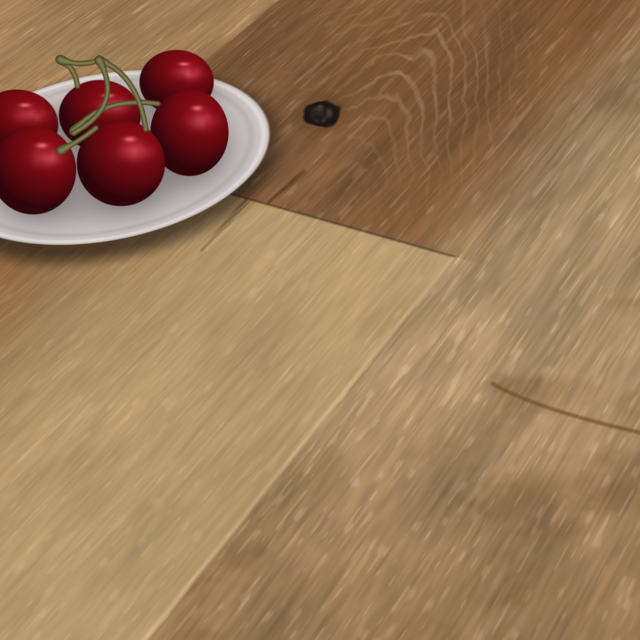
Write a Shadertoy shader that draws this texture.

```glsl
float hash(vec2 p) {
  vec3 q = fract(vec3(p.xyx) * 0.1031);
  q += dot(q, q.yzx + 33.33);
  return fract((q.x + q.y) * q.z);
}

float noise(vec2 p) {
  vec2 i = floor(p), f = fract(p);
  f = f * f * (3.0 - 2.0 * f);
  return mix(mix(hash(i), hash(i + vec2(1, 0)), f.x),
             mix(hash(i + vec2(0, 1)), hash(i + 1.0), f.x), f.y);
}

float fbm(vec2 p) {
  float sum = 0.0, amp = 0.5;
  for (int i = 0; i < 4; i++, amp *= 0.5) {
    sum += amp * noise(p);
    p = p * 2.03 + 17.3;
  }
  return sum;
}

float blob(vec2 p, vec2 center, vec2 radius) {
  vec2 d = (p - center) / radius;
  return exp(-dot(d, d));
}

float segment(vec2 p, vec2 a, vec2 b) {
  vec2 d = b - a;
  return length(p - a - d * clamp(dot(p - a, d) / dot(d, d), 0.0, 1.0));
}

float curve(vec2 p, vec2 a, vec2 b, vec2 c) {
  float dist = 1.0;
  vec2 last = a;
  for (int i = 1; i <= 10; i++) {
    float t = float(i) / 10.0;
    vec2 next = mix(mix(a, b, t), mix(b, c, t), t);
    dist = min(dist, segment(p, last, next));
    last = next;
  }
  return dist;
}

// Pale nested arches of grain
float arches(vec2 p, vec2 apex) {
  vec2 q = mat2(0.87, 0.5, -0.5, 0.87) * (p - apex);
  float f = q.y + 1.7 * sqrt(q.x * q.x + 0.0012) + 0.06 * fbm(p * 22.0);
  return smoothstep(0.2, 0.02, abs(fract(f * 25.0) - 0.5)) * (0.3 + 0.7 * noise(p * 60.0));
}

vec3 wood(vec2 p, float px) {
  // Board coordinates converge on a distant point
  vec2 d = vec2(2.2, 2.45) - p, g = vec2(d.x / d.y, length(d));
  float joint = p.y - 0.69 + 0.28 * (p.x - 0.384);
  float upper = smoothstep(-px, px, joint);
  float right = smoothstep(0.806, 0.802, g.x);
  float softRight = smoothstep(0.874, 0.754, g.x);
  float mottle = fbm(g * vec2(22, 6));

  // Board tints
  vec3 brown = vec3(0.43, 0.28, 0.16);
  vec3 pale = mix(vec3(0.70, 0.59, 0.42), vec3(0.55, 0.40, 0.25),
                  smoothstep(0.99, 1.19, g.x + 0.12 * (mottle - 0.5)));
  vec3 side = mix(vec3(0.66, 0.55, 0.41), vec3(0.59, 0.47, 0.33), smoothstep(0.55, 0.0, p.y));
  vec3 dark = mix(vec3(0.49, 0.35, 0.23), side, softRight);
  dark = mix(dark, vec3(0.61, 0.48, 0.33), smoothstep(1.213, 1.221, g.x));
  vec3 col = mix(mix(pale, side, right), dark, upper);
  col = mix(col, brown, 0.4 * blob(p, vec2(0.98, 1), vec2(0.2, 0.12)));

  // Stains and fine fibres
  float rough = mix(0.55, 1.0, max(right, upper));
  float stain = smoothstep(0.52, 0.75, fbm(p * vec2(6, 13) + 3.0));
  float fibre = mix(noise(g * vec2(190, 13)), noise(g * vec2(430, 24)), 0.6);
  col = mix(col, brown, stain * right * 0.25);
  col *= 1.0 + rough * (0.36 * (mottle - 0.47) + 0.24 * (fibre - 0.5));
  col += rough * 0.07 * smoothstep(0.7, 0.95, noise(g * vec2(300, 32)));

  // Figured grain and knot
  float figure = blob(p, vec2(0.65, 0.89), vec2(0.14, 0.15)) * upper;
  col = mix(col, brown, figure * 0.35);
  col = mix(col, vec3(0.67, 0.55, 0.42), arches(p, vec2(0.69, 0.97)) * figure * 0.6);
  float knot = length((p - vec2(0.502, 0.822)) / vec2(0.031, 0.022)) + 0.3 * noise(p * 90.0) - 0.15;
  col = mix(col, brown, 0.6 * smoothstep(1.8, 0.9, knot));
  col = mix(col, vec3(0.11, 0.09, 0.08), smoothstep(1.05, 0.85, knot));
  col = mix(col, vec3(0.36, 0.32, 0.29), smoothstep(0.75, 0.45, knot) * noise(p * 130.0));

  // Scars and joints
  float scar = curve(p, vec2(0.77, 0.4), vec2(0.84, 0.36), vec2(1, 0.324));
  float split = min(segment(p, vec2(0.315, 0.61), vec2(0.385, 0.685)),
                    segment(p, vec2(0.42, 0.685), vec2(0.475, 0.732)));
  col = mix(col, brown, 0.65 * smoothstep(0.006, 0.0, scar));
  col = mix(col, brown * 0.6, 0.65 * smoothstep(0.01, 0.0, split + 0.007 * fibre));
  col *= 1.0 - 0.3 * (1.0 - right) * smoothstep(0.004, 0.0, abs(joint));
  return col + 0.07 * (1.0 - upper) * smoothstep(0.004, 0.0, abs(g.x - 0.806));
}

vec3 plate(vec3 col, vec2 p, vec2 center, vec2 size, float px) {
  vec2 q = p - center;
  q.y -= 0.143 * q.x;
  float e = length(q / size), shade = length((q + vec2(0, 0.018)) / (size + 0.006));
  vec3 china = mix(vec3(0.70, 0.67, 0.67), vec3(0.79, 0.76, 0.75), smoothstep(0.55, 0.9, e));
  china += 0.09 * smoothstep(0.03, 0.0, abs(e - 0.965)) - 0.05 * smoothstep(0.04, 0.0, abs(e - 0.89));
  col *= 1.0 - 0.5 * smoothstep(1.15, 0.9, shade);
  return mix(col, china, smoothstep(px, -px, (e - 1.0) * size.y));
}

vec3 cherry(vec3 col, vec2 p, vec2 center, vec2 radius, float px) {
  vec2 q = (p - center) / radius;
  float r = length(q), z = sqrt(max(0.0, 1.0 - r * r));
  float light = clamp(dot(vec3(q, z), vec3(0.3, 0.5, 0.65)), 0.0, 1.0);
  vec3 skin = mix(vec3(0.19, 0.02, 0.04), vec3(0.56, 0.04, 0.08), light);
  float sheen = 0.55 + 0.45 * noise(q * vec2(7, 4) + center * 90.0);
  skin += vec3(0.30, 0.24, 0.26) * sheen * blob(q, vec2(0.32, 0.28), vec2(0.34, 0.2));
  skin += 0.34 * blob(q, vec2(0.2, 0.56), vec2(0.13, 0.06));
  col *= 1.0 - 0.4 * blob(q, vec2(0.05, -0.4), vec2(0.9, 0.75));
  return mix(col, skin, smoothstep(px, -px, (r - 1.0) * radius.y));
}

vec3 stem(vec3 col, vec2 p, vec2 a, vec2 b, vec2 c, float px) {
  float width = 0.0042 + 0.004 * smoothstep(0.022, 0.0, length(p - a)), dist = curve(p, a, b, c);
  vec3 green = mix(vec3(0.50, 0.48, 0.31), vec3(0.30, 0.28, 0.16), smoothstep(0.0, width, dist));
  return mix(col, green, smoothstep(px, -px, dist - width));
}

void mainImage(out vec4 fragColor, in vec2 fragCoord) {
  vec2 p = fragCoord / iResolution.xy, tip = vec2(0.155, 0.906), backTip = vec2(0.094, 0.907);
  float px = 1.0 / iResolution.y;
  vec3 col = plate(wood(p, px), p, vec2(0.163, 0.754), vec2(0.258, 0.1315), px);
  // Fruit from back to front: center, radii
  vec4 fruit[6] = vec4[6](
    vec4(0.276, 0.872, 0.058, 0.05), vec4(0.156, 0.82, 0.064, 0.055), vec4(0.026, 0.805, 0.065, 0.055),
    vec4(0.296, 0.793, 0.061, 0.068), vec4(0.189, 0.745, 0.069, 0.067), vec4(0.052, 0.734, 0.067, 0.069));
  for (int i = 0; i < 6; i++) col = cherry(col, p, fruit[i].xy, fruit[i].zw, px);
  // Stems
  col = stem(col, p, backTip, vec2(0.118, 0.895), vec2(0.121, 0.865), px);
  col = stem(col, p, backTip, vec2(0.125, 0.895), tip, px);
  col = stem(col, p, vec2(0.095, 0.765), vec2(0.125, 0.78), vec2(0.15, 0.8), px);
  col = stem(col, p, vec2(0.115, 0.795), vec2(0.16, 0.85), vec2(0.247, 0.838), px);
  col = stem(col, p, tip, vec2(0.215, 0.885), vec2(0.228, 0.798), px);
  col = stem(col, p, tip, vec2(0.195, 0.835), vec2(0.115, 0.792), px);
  fragColor = vec4(clamp(col, 0.0, 1.0), 1.0);
}
```
